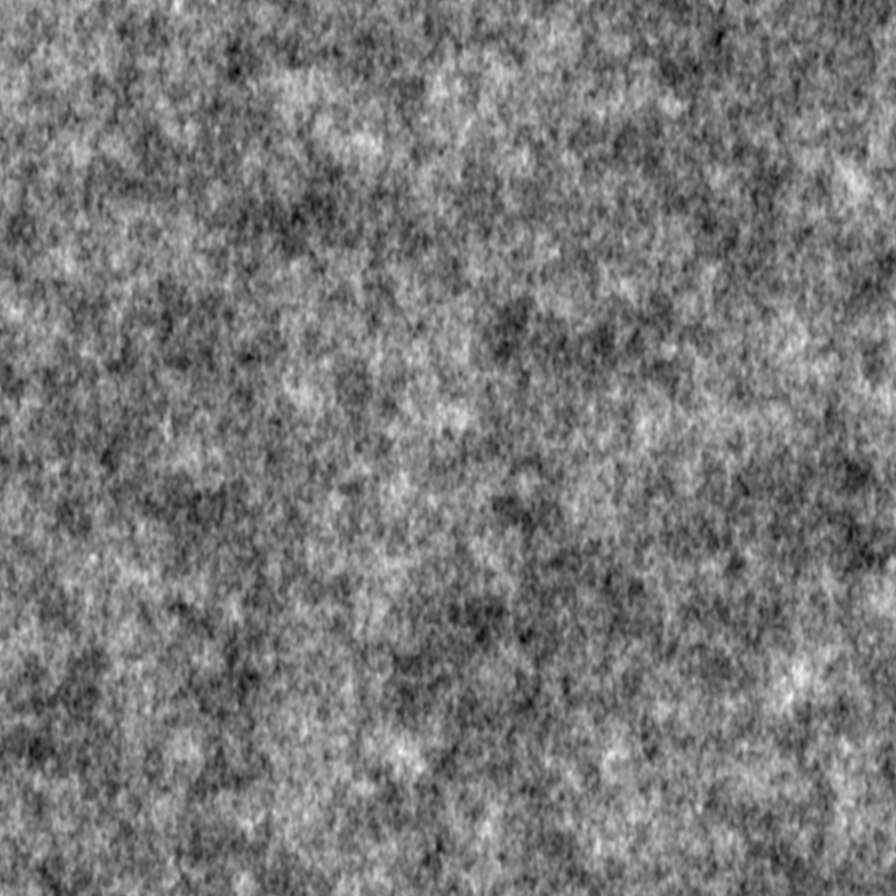
Write a Shadertoy shader that draws this texture.

```glsl
// Soft grey grain with faint clouds: a random field of layered sine waves.
// Wave lengths run evenly over octaves, from broad clouds to fine specks that
// fade out gently; finer waves are stretched upright so the specks stand tall.

#define WAVES 240
#define LOWEST_FREQ 1.3
#define HIGHEST_FREQ 220.0
#define FADE_FREQ 158.0
#define FINE_EMPHASIS 0.2
#define GRAIN_STRETCH 1.45
#define MEAN_GREY 0.472
#define CONTRAST 0.112
#define SEED 17.0

const float PI = 3.14159;
const float GOLDEN_RATIO = 0.618034;

float hash(float n) {
    return fract(sin(n * 91.73 + SEED) * 4375.55);
}

// Sum of sines with unit standard deviation
float waveField(vec2 p) {
    float total = 0.0;
    float power = 0.0;
    for (int i = 0; i < WAVES; i++) {
        float n = float(i);

        // Jittered place in the spectrum: 0 is cloud, 1 is grain
        float fineness = (n + hash(n + 0.37)) / float(WAVES);
        float freq = LOWEST_FREQ * pow(HIGHEST_FREQ / LOWEST_FREQ, fineness);

        // Directions spread by the golden ratio over half a turn
        float angle = PI * fract(n * GOLDEN_RATIO + 0.15 * hash(n + 5.71));
        vec2 wave = freq * vec2(cos(angle), sin(angle));
        wave.y /= mix(1.0, GRAIN_STRETCH, smoothstep(0.2, 0.7, fineness));

        // Strength rises slowly with frequency, then rolls off smoothly
        float fade = freq / FADE_FREQ;
        float amplitude = pow(freq, FINE_EMPHASIS) * exp(-fade * fade);
        float phase = hash(n + 11.13);
        total += amplitude * sin(2.0 * PI * (dot(wave, p) + phase));
        power += 0.5 * amplitude * amplitude;
    }
    return total * inversesqrt(power);
}

void mainImage(out vec4 fragColor, in vec2 fragCoord) {
    vec2 uv = fragCoord / iResolution.y;
    float grey = MEAN_GREY + CONTRAST * waveField(uv);
    fragColor = vec4(vec3(clamp(grey, 0.0, 1.0)), 1.0);
}
```
